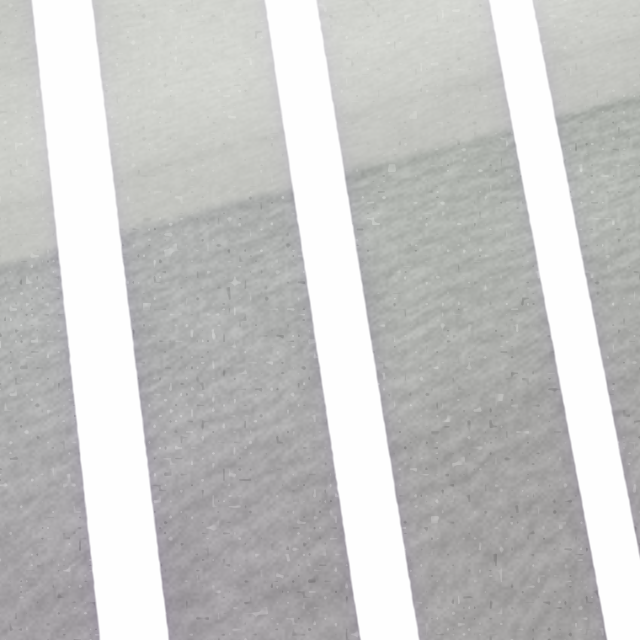
Reproduce this texture procedurally as a WebGL 2 fragment shader.

```glsl
#version 300 es
precision highp float;
// Three slanted white bars over grainy, ribbed grey ground with a pale far strip.

uniform vec2 u_resolution;
out vec4 fragColor;

// Bars: centre = x + y * i + z * i * i, width = x + y * i, for bar number i
const int BAR_COUNT = 3;
const vec3 CENTRE_TOP = vec3(0.0964, 0.3648, -0.0070);
const vec3 CENTRE_BOTTOM = vec3(0.2100, 0.4095, -0.0105);
const vec2 WIDTH_TOP = vec2(0.094, -0.013);
const vec2 WIDTH_BOTTOM = vec2(0.108, -0.016);
const float EDGE_SOFTNESS = 0.0022;
const float FRINGE_WIDTH = 0.012;

// Ground
const float SEAM_HEIGHT = 0.586;
const float SEAM_SLOPE = 0.27;
const float SEAM_SOFTNESS = 0.012;
const float RIB_FAN = 0.40;
const float RIB_SPREAD = 0.35;
const float RIB_COUNT = 32.0;
const float RIB_STRENGTH = 0.017;
const float GRAIN_STRENGTH = 0.085;
const float MOTTLE_STRENGTH = 0.035;

const vec3 WHITE = vec3(0.995);
const vec3 PALE_FAR = vec3(0.825, 0.832, 0.812);
const vec3 PALE_NEAR = vec3(0.765, 0.770, 0.752);
const vec3 GREY_FAR = vec3(0.695, 0.702, 0.697);
const vec3 GREY_NEAR = vec3(0.640, 0.626, 0.640);
const vec3 GREEN_TINT = vec3(0.004, 0.012, -0.004);
const vec3 FRINGE_TINT = vec3(-0.020, -0.032, 0.002);

float hash(vec2 p) {
    return fract(sin(dot(p, vec2(127.1, 311.7))) * 43758.5453);
}

float noise(vec2 p) {
    vec2 cell = floor(p);
    vec2 f = fract(p);
    f = f * f * (3.0 - 2.0 * f);
    float low = mix(hash(cell), hash(cell + vec2(1, 0)), f.x);
    float high = mix(hash(cell + vec2(0, 1)), hash(cell + vec2(1, 1)), f.x);
    return mix(low, high, f.y);
}

// Signed horizontal distance to the nearest bar, negative inside
float barDistance(vec2 p) {
    float nearest = 1.0;
    for (int n = 0; n < BAR_COUNT; n++) {
        float i = float(n);
        vec3 powers = vec3(1.0, i, i * i);
        float centre = mix(dot(CENTRE_BOTTOM, powers), dot(CENTRE_TOP, powers), p.y);
        float width = mix(dot(WIDTH_BOTTOM, powers.xy), dot(WIDTH_TOP, powers.xy), p.y);
        nearest = min(nearest, abs(p.x - centre) - 0.5 * width);
    }
    return nearest;
}

vec3 ground(vec2 p) {
    float depth = SEAM_HEIGHT + SEAM_SLOPE * p.x - p.y;
    float wobble = 0.008 * (noise(p * 18.0) - 0.5);
    float ribbed = smoothstep(-SEAM_SOFTNESS, SEAM_SOFTNESS, depth + wobble);

    // Broad tones on either side of the seam
    vec3 pale = mix(PALE_NEAR, PALE_FAR, smoothstep(0.0, 0.22, -depth));
    pale -= 0.05 * smoothstep(0.3, 0.0, length(p - vec2(0.0, 1.0)));
    pale -= 0.016 * exp(-pow((depth + 0.085 + wobble) / 0.010, 2.0));
    vec3 grey = mix(GREY_FAR, GREY_NEAR, smoothstep(0.05, 0.65, depth));
    grey += GREEN_TINT * smoothstep(0.3, 0.7, p.x);
    grey -= 0.022 * exp(-pow((depth - 0.008) / 0.014, 2.0));
    vec3 color = mix(pale, grey, ribbed);

    // Ribs fan out and widen toward the viewer
    float fan = depth * (1.0 + RIB_FAN * p.x);
    float rib = fan - RIB_SPREAD * fan * fan;
    float phase = rib * RIB_COUNT + 0.5 * noise(p * 22.0);
    float ribFade = ribbed * mix(0.5, 1.0, noise(p * 9.0 + 4.0));
    color += RIB_STRENGTH * ribFade * sin(6.2832 * phase);

    // Grain drawn out along the ribs, over finer speckle and soft mottling
    float streak = noise(vec2(p.x * 75.0 + rib * 40.0, rib * 150.0)) - 0.5;
    float speckle = noise(p * 210.0 + 17.0) - 0.5;
    float mottle = noise(p * 14.0 + 31.0) - 0.5;
    float roughness = mix(0.45, 1.0, ribbed);
    color += GRAIN_STRENGTH * roughness * (0.65 * streak + 0.55 * speckle);
    color += MOTTLE_STRENGTH * roughness * mottle;

    // Scattered pits and bright grit
    float grit = noise(p * 120.0 + 53.0);
    color -= 0.09 * roughness * smoothstep(0.86, 0.98, grit);
    color += 0.08 * roughness * smoothstep(0.14, 0.02, grit);
    return color;
}

void main() {
    vec2 p = gl_FragCoord.xy / u_resolution;
    float d = barDistance(p) + 0.0012 * (noise(p * 110.0) - 0.5);
    float softness = max(EDGE_SOFTNESS, 0.75 / u_resolution.x);

    vec3 color = ground(p);
    color += FRINGE_TINT * exp(-max(d, 0.0) / FRINGE_WIDTH);
    color = mix(WHITE, color, smoothstep(-softness, softness, d));
    fragColor = vec4(clamp(color, 0.0, 1.0), 1.0);
}
```
